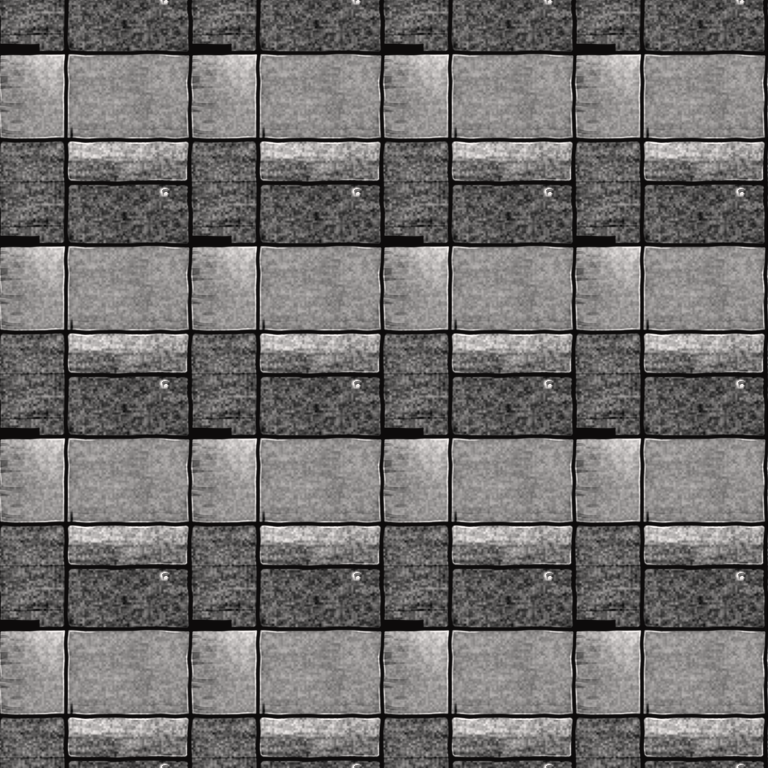
Reproduce this texture procedurally as a Shadertoy shader.

```glsl
// Grey stone blocks in a woven layout, 4 by 4 identical repeats.
// Each repeat holds five rounded boxes split by dark joints; wrapping value
// noise adds grain, streaks and worn edges, so the canvas tiles seamlessly.

const float REPEATS = 4.0;
const float COLUMN_SPLIT = 0.354;  // narrow column | wide column
const float ROW_SPLIT = 0.453;     // pale row | dark row
const float LEDGE_SPLIT = 0.677;   // bright ledge | dark slab
const float JOINT = 0.0085;        // half width of a joint
const vec3 JOINT_COLOR = vec3(0.05, 0.043, 0.043);
const vec3 STONE_TINT = vec3(1.0, 0.982, 0.975);

float hash(vec2 p) {
    return fract(sin(dot(p, vec2(12.9898, 78.233))) * 43758.5453);
}

// Value noise over the unit square; whole-number freq makes it wrap.
float noise(vec2 p, vec2 freq) {
    vec2 cell = floor(p * freq);
    vec2 f = fract(p * freq);
    f = f * f * (3.0 - 2.0 * f);
    vec2 a = mod(cell, freq);
    vec2 b = mod(cell + 1.0, freq);
    return mix(mix(hash(a), hash(vec2(b.x, a.y)), f.x),
               mix(hash(vec2(a.x, b.y)), hash(b), f.x), f.y);
}

float roundedBox(vec2 p, vec2 lo, vec2 hi, float radius) {
    vec2 q = abs(p - 0.5 * (lo + hi)) - 0.5 * (hi - lo) + radius;
    return length(max(q, 0.0)) + min(max(q.x, q.y), 0.0) - radius;
}

// Soft horizontal line at height y.
float seam(float py, float y, float width) {
    return 1.0 - smoothstep(0.0, width, abs(py - y));
}

float paleNarrow(vec2 p, vec2 local) {
    float ribs = smoothstep(0.5, 0.75, noise(p, vec2(9.0, 56.0)));
    float drips = noise(p, vec2(40.0, 7.0));
    float sheen = smoothstep(0.1, 0.85, local.x) * (1.0 - 0.7 * local.y);
    return 0.54 + 0.25 * exp(-local.y * (4.0 + 5.0 * drips)) + 0.16 * sheen
        - 0.17 * ribs * (1.0 - smoothstep(0.15, 0.5, local.x));
}

float paleWide(vec2 p, vec2 local) {
    float scratch = noise(p, vec2(6.0, 70.0));
    float tick = seam(local.x, 0.045, 0.02) * smoothstep(0.83, 0.9, local.y);
    return 0.6 - 0.06 * local.y + 0.07 * (scratch - 0.5)
        - 0.1 * seam(local.y, 0.87, 0.02) * scratch - 0.45 * tick;
}

float ledge(vec2 p, vec2 local) {
    float streak = noise(p, vec2(7.0, 60.0));
    return mix(0.76, 0.43, smoothstep(0.05, 0.85, local.y))
        + 0.24 * (streak - 0.5) - 0.2 * seam(local.y, 0.52, 0.06) * streak;
}

float darkWide(vec2 p) {
    float chip = 1.0 - smoothstep(0.012, 0.032, length(p - vec2(0.865, 0.725)));
    float flakes = smoothstep(0.4, 0.6, noise(p, vec2(64.0)));
    float veins = noise(p + vec2(0.0, 0.4 * p.x), vec2(18.0, 40.0));
    return 0.35 + 0.14 * (veins - 0.5) + 0.6 * chip * flakes;
}

float darkNarrow(vec2 p, vec2 local) {
    float streak = noise(p, vec2(10.0, 48.0));
    float seams = seam(local.y, 0.4, 0.016) + seam(local.y, 0.82, 0.016);
    return 0.38 + 0.18 * (streak - 0.5) - 0.16 * seams * (0.4 + streak);
}

void mainImage(out vec4 fragColor, in vec2 fragCoord) {
    vec2 uv = fragCoord / iResolution.xy;
    float pixel = REPEATS / iResolution.y;

    // Position in one repeat, y down, starting at the corner of the pale row.
    vec2 tile = fract(REPEATS * vec2(uv.x, 1.0 - uv.y) + vec2(0.01, -0.276));
    vec2 wobble = vec2(noise(tile, vec2(5.0, 13.0)), noise(tile, vec2(13.0, 5.0)));
    vec2 p = fract(tile + 0.009 * (wobble - 0.5));

    // Bounds of the block that holds this point
    bool wide = p.x > COLUMN_SPLIT;
    bool pale = p.y < ROW_SPLIT;
    bool upper = p.y < LEDGE_SPLIT;
    vec2 lo = vec2(wide ? COLUMN_SPLIT : 0.0, pale ? 0.0 : ROW_SPLIT);
    vec2 hi = vec2(wide ? 1.0 : COLUMN_SPLIT, pale ? ROW_SPLIT : 1.0);
    if (wide && !pale) {
        if (upper) hi.y = LEDGE_SPLIT;
        else lo.y = LEDGE_SPLIT;
    }
    vec2 local = (p - lo) / (hi - lo);
    float inset = JOINT + (pale ? 0.0 : 0.002);
    float d = roundedBox(p, lo + inset, hi - inset, pale ? 0.006 : 0.018);

    // Face tone of each kind of block
    float tone;
    if (pale) tone = wide ? paleWide(p, local) : paleNarrow(p, local);
    else if (wide) tone = upper ? ledge(p, local) : darkWide(p);
    else tone = darkNarrow(p, local);

    // Grain, broad stains and worn rims
    float grain = 0.6 * noise(tile, vec2(90.0)) + 0.4 * noise(tile, vec2(47.0, 61.0));
    tone += (pale ? 0.28 : 0.52) * (grain - 0.5);
    tone += 0.08 * (noise(tile, vec2(8.0)) - 0.5);
    float wear = noise(tile, vec2(11.0));
    tone -= 0.14 * smoothstep(-0.035, 0.0, d) * wear;
    float rim = 1.0 - smoothstep(0.0, 0.008, abs(d + 0.005));
    tone += rim * (pale || (wide && upper) ? 0.32 : 0.08) * smoothstep(0.3, 0.7, wear);

    // Broken corner at the foot of the dark narrow block
    float notch = roundedBox(p, vec2(0.0, 0.943 + 0.02 * wobble.x), vec2(0.215, 1.0), 0.006);
    float face = 1.0 - smoothstep(-pixel, pixel, d);
    if (!wide && !pale) face *= smoothstep(-pixel, pixel, notch);

    vec3 stone = STONE_TINT * clamp(tone, 0.06, 0.95);
    fragColor = vec4(mix(JOINT_COLOR, stone, face), 1.0);
}
```
